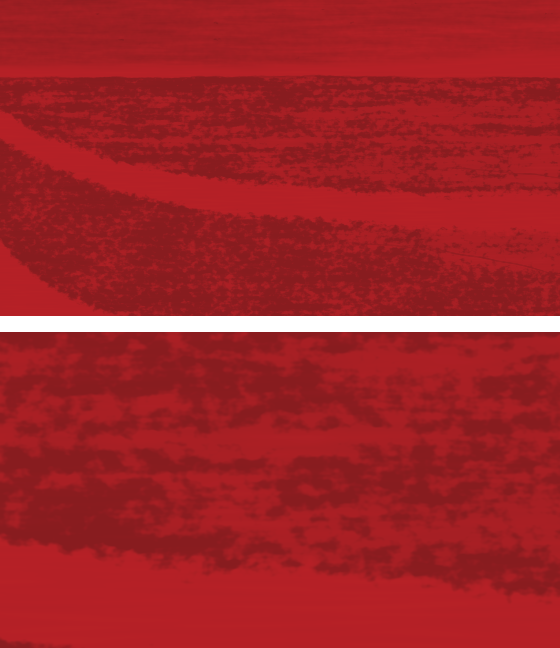
Top: the whole. Bottom: its middle third, enlarged.
Give the GLSL for this texture, as a Shadertoy shader.

```glsl
// Weathered red paint: horizontal dry-brush grain crossed by smooth, curved brush strokes.
#define LIGHT_RED vec3(0.718, 0.128, 0.150)
#define DARK_RED vec3(0.535, 0.108, 0.122)
#define SPECK_SCALE vec2(42.0, 56.0)
#define STREAK_SCALE vec2(5.0, 48.0)
#define LONG_SCALE vec2(1.1, 19.0)
#define BLOTCH_SCALE vec2(5.0, 9.0)
#define GRAIN_SOFTNESS 0.30
#define SEAM_HEIGHT 0.755

// Random unit gradient for a lattice cell
vec2 gradientAt(ivec2 cell) {
    uvec2 q = uvec2(cell + 4096) * uvec2(1597334673u, 3812015801u);
    uint h = (q.x ^ q.y) * 1597334673u;
    h = (h ^ (h >> 15)) * 2246822519u;
    float angle = float((h ^ (h >> 13)) & 65535u) * 6.28318 / 65536.0;
    return vec2(cos(angle), sin(angle));
}

float gradientNoise(vec2 p) {
    ivec2 i = ivec2(floor(p));
    vec2 f = fract(p);
    vec2 u = f * f * f * (f * (f * 6.0 - 15.0) + 10.0);
    float a = dot(gradientAt(i), f);
    float b = dot(gradientAt(i + ivec2(1, 0)), f - vec2(1, 0));
    float c = dot(gradientAt(i + ivec2(0, 1)), f - vec2(0, 1));
    float d = dot(gradientAt(i + ivec2(1, 1)), f - vec2(1, 1));
    return mix(mix(a, b, u.x), mix(c, d, u.x), u.y);
}

float fbm(vec2 p) {
    float sum = 0.0, amplitude = 1.0;
    for (int octave = 0; octave < 3; octave++) {
        sum += amplitude * gradientNoise(p);
        p = p * 2.03 + 17.3;
        amplitude *= 0.55;
    }
    return sum;
}

// Thin dark line, fading in to the right of startX
float crack(vec2 p, float startX, float height, float slope) {
    float x = p.x - startX;
    float d = abs(p.y - height + slope * x * x + 0.008 * gradientNoise(p * 9.0));
    return (1.0 - smoothstep(0.001, 0.005, d)) * smoothstep(0.0, 0.2, x);
}

void mainImage(out vec4 fragColor, in vec2 fragCoord) {
    vec2 p = fragCoord / iResolution.y;
    float across = fragCoord.x / iResolution.x;

    // Noise layers, from fine to broad
    vec2 warped = p + vec2(0.0, 0.006 * gradientNoise(p * 5.0));
    float speck = fbm(p * SPECK_SCALE);
    float streak = fbm(warped * STREAK_SCALE + 31.0);
    float longStreak = fbm(warped * LONG_SCALE + 57.0);
    float blotch = fbm(p * BLOTCH_SCALE + 83.0);
    float fibre = gradientNoise(p * vec2(7.0, 150.0));

    // Curved stroke, its ragged edge, and the bare lower left corner
    float strokeCentre = 0.325 + 0.28 * exp(-2.3 * p.x);
    float strokeOffset = p.y - strokeCentre;
    float ragged = 0.017 * speck + 0.012 * blotch + 0.020 * across * longStreak;
    float strokeEdge = abs(strokeOffset) - mix(0.046, 0.060, across) + ragged;
    float outsideStroke = smoothstep(-0.008, 0.010, strokeEdge);
    float cornerEdge = p.y - 0.30 * exp(-4.0 * p.x) + 0.06 + ragged;
    float outsideCorner = smoothstep(-0.010, 0.012, cornerEdge);

    // Dark paint cover below the seam
    float isLower = step(strokeOffset, 0.0);
    float upperBias = 0.10 - 0.26 * across
        + 0.22 * smoothstep(0.60, 0.75, p.y)
        + 0.15 * (1.0 - smoothstep(0.04, 0.14, strokeOffset)) * (1.0 - across);
    float wedge = smoothstep(0.9, 1.3, p.x)
        * smoothstep(-0.02, 0.03, p.y - 0.235 + 0.14 * (p.x - 1.0));
    float lowerBias = 0.26 - 0.16 * across - 0.34 * wedge
        + 0.12 * smoothstep(-0.18, -0.05, strokeOffset) * (1.0 - across);
    float cover = mix(upperBias, lowerBias, isLower)
        + 0.72 * speck + 0.32 * blotch
        + mix(0.55, 0.22, isLower) * streak
        + mix(0.20 + 0.50 * across, 0.15, isLower) * longStreak;
    float grain = smoothstep(-GRAIN_SOFTNESS, GRAIN_SOFTNESS, cover);
    float grainTone = mix(0.27, 0.91, grain) + 0.10 * streak + 0.08 * blotch;
    grainTone *= outsideStroke * outsideCorner;

    // Thinly brushed wash above the seam
    float washTone = 0.46 - 0.20 * across + 0.24 * longStreak + 0.22 * streak
        + 0.12 * speck + 0.16 * smoothstep(0.95, 1.0, p.y) * (1.0 - across);
    float flecks = smoothstep(0.62, 0.85, fbm(p * vec2(24.0, 36.0) + 11.0) + 0.2 * blotch);
    washTone += 0.35 * flecks;
    float washStart = mix(0.782, 0.825, smoothstep(0.5, 1.0, across));
    washTone *= smoothstep(-0.012, 0.035, p.y - washStart + 0.012 * longStreak);

    // Join at the seam, then add the cracks and faint fibres
    float seam = p.y - SEAM_HEIGHT - 0.006 * exp(-12.0 * pow(p.x - 0.98, 2.0))
        + 0.005 * gradientNoise(p * vec2(12.0, 2.0)) + 0.003 * speck;
    float seamShadow = (1.0 - smoothstep(0.001, 0.007, abs(seam + 0.004))) * (1.0 - 0.6 * across);
    float tone = mix(grainTone, washTone, smoothstep(-0.003, 0.003, seam));
    tone = max(tone, 0.75 * seamShadow);
    float cracks = max(crack(p, 1.30, 0.470, 0.15), crack(p, 0.98, 0.235, 0.17));
    tone = max(tone, cracks * (0.65 + 0.3 * speck));
    tone += 0.05 + 0.07 * fibre + 0.03 * blotch;

    fragColor = vec4(mix(LIGHT_RED, DARK_RED, clamp(tone, 0.0, 1.0)), 1.0);
}
```
